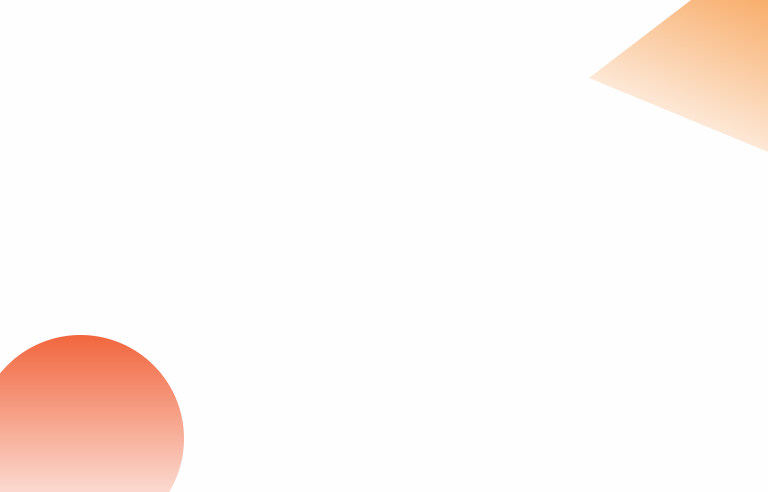
A WebGL 2 fragment shader for this background:

```glsl
#version 300 es
precision highp float;
// A white ground with a coral disc in the lower left corner and an orange
// wedge in the upper right. Both are signed distance shapes with linear
// gradient fills; one unit is the height of the canvas.

uniform vec2 u_resolution;
out vec4 fragColor;

const vec3 PAPER = vec3(0.996);
const vec3 CORAL = vec3(0.945, 0.400, 0.240);
const vec3 ORANGE = vec3(0.973, 0.680, 0.420);
const vec3 PEACH = vec3(0.992, 0.910, 0.840);

// Signed distance to a disc, negative inside
float discDistance(vec2 p, vec2 center, float radius) {
  return length(p - center) - radius;
}

// Signed distance to the line through a along dir, positive on its left
float leftOfLine(vec2 p, vec2 a, vec2 dir) {
  vec2 d = normalize(dir);
  return dot(p - a, vec2(-d.y, d.x));
}

// Coverage of a shape, smoothed over one pixel
float coverage(float dist, float pixel) {
  return clamp(0.5 - dist / pixel, 0.0, 1.0);
}

// Linear blend between two colours as x runs from start to end
vec3 gradient(vec3 from, vec3 to, float x, float start, float end) {
  return mix(from, to, clamp((x - start) / (end - start), 0.0, 1.0));
}

void main() {
  float pixel = 1.0 / u_resolution.y;
  vec2 p = gl_FragCoord.xy * pixel;
  float aspect = u_resolution.x * pixel;
  vec3 color = PAPER;

  // Disc, fading downward into the paper
  vec2 center = vec2(0.1636, 0.1087);
  float radius = 0.2104;
  vec3 discColor = gradient(CORAL, PAPER, p.y, center.y + radius, center.y - radius);
  color = mix(color, discColor, coverage(discDistance(p, center, radius), pixel));

  // Wedge, opening from its tip toward the right edge
  vec2 tip = vec2(aspect - 0.3638, 0.8415);
  float aboveLower = leftOfLine(p, tip, vec2(0.3638, -0.1504));
  float belowUpper = -leftOfLine(p, tip, vec2(0.2073, 0.1585));
  vec3 wedgeColor = gradient(PEACH, ORANGE, aboveLower, 0.0, 0.2855);
  color = mix(color, wedgeColor, coverage(-min(aboveLower, belowUpper), pixel));

  fragColor = vec4(color, 1.0);
}
```
